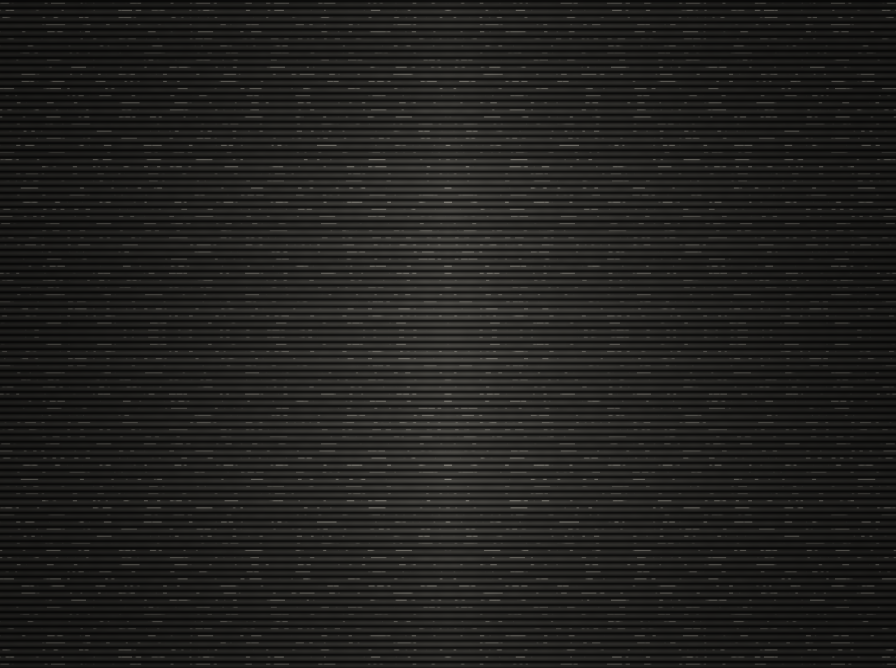
Write a WebGL 1 fragment shader that draws this background.

```glsl
precision highp float;

uniform vec2 u_resolution;

float hash(vec2 p) {
  return fract(sin(dot(p, vec2(127.1, 311.7))) * 4375.85);
}

// Gradient noise along x, with an independent sequence for every row
float rowNoise(float x, float row) {
  float cell = floor(x);
  float f = x - cell;
  float left = hash(vec2(cell, row)) * 2.0 - 1.0;
  float right = hash(vec2(cell + 1.0, row)) * 2.0 - 1.0;
  float blend = f * f * f * (f * (f * 6.0 - 15.0) + 10.0);
  return mix(left * f, right * (f - 1.0), blend);
}

// Share of a pixel covered by a horizontal line
float lineCover(float offset, float halfWidth, float pixel) {
  return clamp((halfWidth + 0.5 * pixel - abs(offset)) / pixel, 0.0, 1.0);
}

void main() {
  vec2 uv = gl_FragCoord.xy / u_resolution;
  vec2 d = uv - 0.5;
  float side = abs(d.x);

  // Broad oval light with a tall, narrow sheen
  float oval = exp(-9.0 * d.x * d.x - 4.0 * d.y * d.y);
  float sheen = exp(-13.0 * side - 3.0 * d.y * d.y);
  float light = 0.077 + 0.102 * oval + 0.045 * sheen;

  // Rounded ribs separated by dark grooves
  float y = d.y * 94.0;
  float row = floor(y);
  float f = y - row;
  float pixel = 94.0 / u_resolution.y;
  float seed = abs(row + 0.5);
  float rib = 1.0 + 0.36 * cos(6.2832 * (f - 0.36));
  float groove = lineCover(f - 0.86, 0.12, pixel);
  float tone = 0.92 + 0.2 * hash(vec2(seed, 5.0));
  float grain = 1.0 + 0.1 * rowNoise(side * 60.0, seed + 80.0);
  float shade = light * rib * tone * grain * (1.0 - 0.42 * groove);

  // Broken bright scratches, mirrored about the centre
  float streak = rowNoise(side * 36.0 + 3.7, seed)
               + 0.6 * rowNoise(side * 140.0 + 1.3, seed + 200.0);
  float dash = smoothstep(0.07, 0.2, streak);
  float strength = 0.35 + 0.65 * hash(vec2(seed, 19.0));
  float scratch = dash * strength * lineCover(f - 0.54, 0.08, pixel);
  shade += scratch * (0.16 + 0.7 * light);

  gl_FragColor = vec4(shade * vec3(1.02, 1.0, 0.94), 1.0);
}
```
